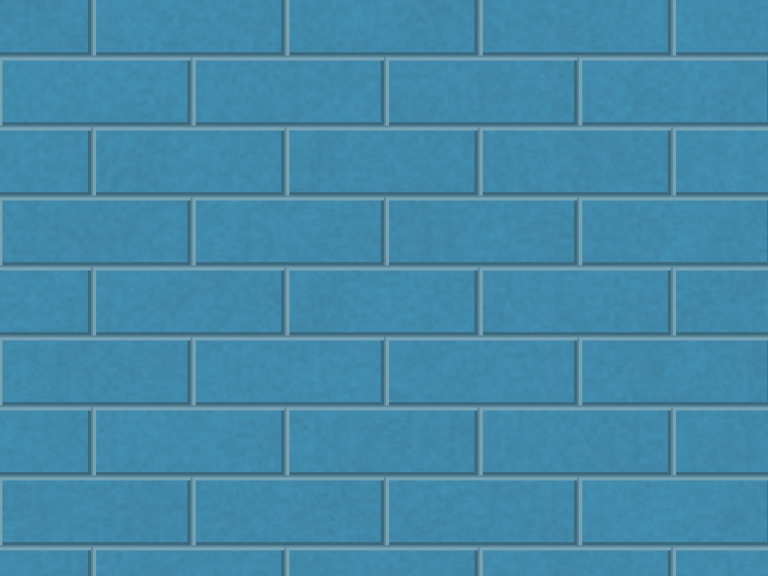
Give the GLSL for this texture, as a Shadertoy shader.

```glsl
const vec2 BRICK_SIZE = vec2(0.3356, 0.1215);
const vec2 FIRST_CORNER = vec2(-0.0030, 0.0979);
const float ROW_SHIFT = 0.485;
const float MORTAR_HALF = 0.0017;
const float BEVEL = 0.0055;

const vec3 GLAZE_DARK = vec3(0.245, 0.510, 0.630);
const vec3 GLAZE_LIGHT = vec3(0.260, 0.568, 0.708);
const vec3 SHADE = vec3(0.235, 0.410, 0.490);
const vec3 MORTAR = vec3(0.35, 0.53, 0.60);
const vec3 HIGHLIGHT = vec3(0.47, 0.64, 0.71);

float hash(vec2 p) {
    return fract(sin(dot(p, vec2(127.1, 311.7))) * 43758.5453);
}

float valueNoise(vec2 p) {
    vec2 i = floor(p);
    vec2 f = fract(p);
    f = f * f * (3.0 - 2.0 * f);
    float low = mix(hash(i), hash(i + vec2(1.0, 0.0)), f.x);
    float high = mix(hash(i + vec2(0.0, 1.0)), hash(i + vec2(1.0, 1.0)), f.x);
    return mix(low, high, f.y);
}

// 1 where d is below width, with a soft edge
float band(float d, float width, float blur) {
    return 1.0 - smoothstep(width - blur, width + blur, d);
}

// Mottled glaze, with a slight shift of tone per brick
vec3 glaze(vec2 p, vec2 brickId) {
    vec2 q = p + 3.0 * hash(brickId);
    float fine = valueNoise(q * 95.0);
    float grain = valueNoise(q * 190.0 + 17.0);
    float broad = valueNoise(q * 14.0 + 5.0);
    float tone = 0.5 + 0.6 * (fine - 0.5) + 0.45 * (grain - 0.5) + 0.25 * (broad - 0.5);
    tone += 0.12 * (hash(brickId + 7.0) - 0.5);
    return mix(GLAZE_DARK, GLAZE_LIGHT, clamp(tone, 0.0, 1.0));
}

void mainImage(out vec4 fragColor, in vec2 fragCoord) {
    // Height units, measured downward from the top
    vec2 p = vec2(fragCoord.x, iResolution.y - fragCoord.y) / iResolution.y;
    float blur = 0.6 / iResolution.y;

    // Running bond: alternate rows slide sideways
    vec2 grid = (p - FIRST_CORNER) / BRICK_SIZE;
    float row = floor(grid.y);
    grid.x -= ROW_SHIFT * mod(row, 2.0);
    vec2 brickId = floor(grid);
    vec2 fromTopLeft = fract(grid) * BRICK_SIZE;
    vec2 fromBottomRight = BRICK_SIZE - fromTopLeft;
    float lit = min(fromTopLeft.x, fromTopLeft.y);
    float shaded = min(fromBottomRight.x, fromBottomRight.y);

    // Brick face, bevels, then mortar
    vec3 color = glaze(p, brickId);
    color = mix(color, SHADE, band(shaded, MORTAR_HALF + BEVEL, blur));
    color = mix(color, HIGHLIGHT, band(lit, MORTAR_HALF + BEVEL, blur));
    color = mix(color, MORTAR, band(min(lit, shaded), MORTAR_HALF, blur));

    fragColor = vec4(color, 1.0);
}
```
